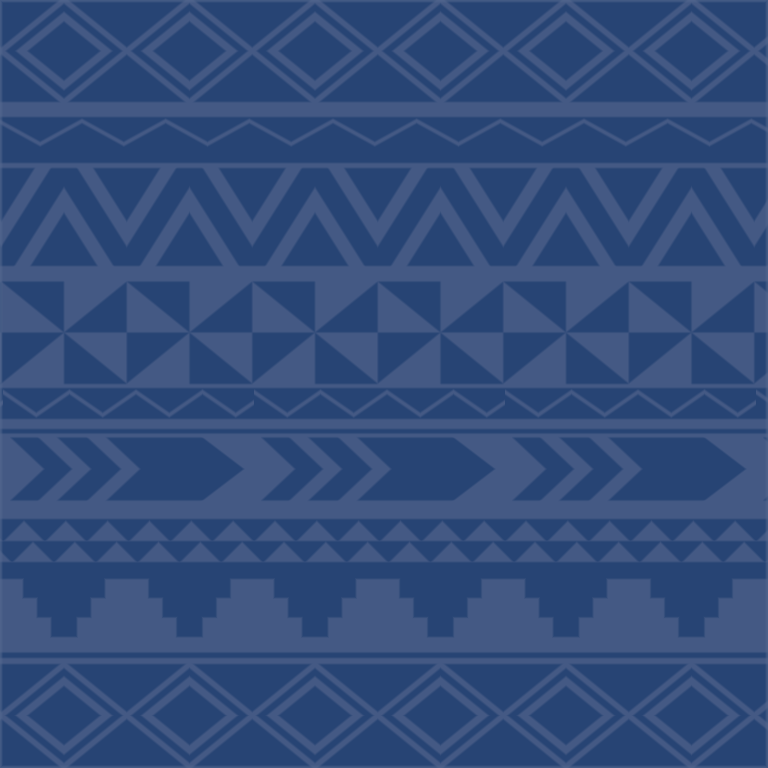
Reproduce this pattern procedurally as a WebGL 2 fragment shader.

```glsl
#version 300 es
precision highp float;
// Woven geometric stripes in two blues: diamonds, zigzags, chevrons, pinwheels,
// arrows, small triangles and stairs. Each motif is a periodic distance function
// that is laid into its own horizontal band.
uniform vec2 u_resolution;
out vec4 fragColor;

const float GRID = 768.0;            // design units across the canvas
const float TILE = 251.0;            // width of one arrow repeat
const float HALF_TILE = TILE * 0.5;  // width of one diamond repeat
const vec3 NAVY = vec3(0.153, 0.267, 0.455);
const vec3 SLATE = vec3(0.268, 0.350, 0.518);
const vec3 RIM = vec3(0.33, 0.41, 0.56);

// Coverage of a shape from its signed distance.
float fill(float d, float soft) { return 1.0 - smoothstep(-soft, soft, d); }

float band(float y, float top, float bottom, float soft) {
  return fill(max(top - y, y - bottom), soft);
}

// Signed offset from the nearest repeat centre.
float repeatX(float x, float center, float period) {
  return mod(x - center + period * 0.5, period) - period * 0.5;
}

// Lattice of crossing lines with a smaller outlined diamond in each cell.
float diamonds(float dx, float dy, float soft) {
  float d = (abs(dx) / 62.75 + abs(dy) / 51.0 - 1.0) * 39.6;
  return max(fill(abs(d) - 2.8, soft), fill(abs(d + 12.9) - 3.7, soft));
}

// Thin zigzag; dx is the offset from a peak.
float zigzag(float dx, float y, float peak, float drop, float period, float soft) {
  float slope = 2.0 * drop / period;
  float d = abs(y - peak - abs(dx) * slope) / sqrt(1.0 + slope * slope);
  return fill(d - 1.9, soft);
}

// Thick chevron leg; rise is the height above the open end.
float chevron(float dx, float rise, float soft) {
  float d = abs(abs(dx) + 0.63 * rise - 41.5) - 8.0;
  return fill(d * 0.85, soft);
}

// Four half-filled cells turning around a shared corner.
float pinwheel(float dx, float dy, float soft) {
  float diagonal = (abs(dx) / 62.75 - abs(dy) / 51.0) * 39.6;
  float side = sign(dx) * min(abs(dx), 62.75 - abs(dx));
  float right = fill(-side, soft);
  float low = fill(-dy, soft);
  float turn = mix(1.0 - low, low, right);
  return mix(fill(diagonal, soft), fill(-diagonal, soft), turn);
}

// Two dark chevrons followed by a long notched arrow.
float arrows(float x, float dy, float soft) {
  float point = 1.0 - abs(dy) / 32.0;
  float u = mod(x - 10.0, TILE);
  float s = u - 34.0 * point;
  float d = max(96.0 - s, u - 192.0 - 42.0 * point);
  d = min(d, abs(s - 14.0) - 14.0);
  d = min(d, abs(s - 62.0) - 15.0);
  return fill(-d * 0.69, soft);
}

float triangle(float dx, float depth, float soft) {
  return fill((abs(dx) - depth) * 0.707, soft);
}

// Dark stepped notches, narrowing downwards.
float stairs(float dx, float y, float soft) {
  float d = y - 579.0;
  for (int i = 0; i < 3; i++) {
    float k = float(i);
    d = min(d, max(abs(dx) - 41.0 + 14.0 * k, y - 598.0 - 19.5 * k));
  }
  return fill(-d, soft);
}

void main() {
  vec2 uv = gl_FragCoord.xy / u_resolution;
  float x = uv.x * GRID;
  float y = (1.0 - uv.y) * GRID;  // measured downwards
  float soft = max(1.5, 0.8 * GRID / min(u_resolution.x, u_resolution.y));
  float dx = repeatX(x, 64.0, HALF_TILE);
  float gapX = repeatX(x, 64.0 + HALF_TILE * 0.5, HALF_TILE);

  // Bands from top to bottom over a light ground.
  float light = 1.0;
  light = mix(light, diamonds(dx, y - 51.0, soft), band(y, -9.0, 102.0, soft));
  float wave = zigzag(repeatX(x, 82.0, TILE / 3.0), y, 121.0, 23.0, TILE / 3.0, soft);
  light = mix(light, wave, band(y, 117.0, 163.0, soft));
  float peaks = max(chevron(dx, 266.0 - y, soft), chevron(gapX, y - 168.0, soft));
  light = mix(light, peaks, band(y, 168.0, 266.0, soft));
  light = mix(light, pinwheel(dx, y - 332.5, soft), band(y, 281.5, 384.0, soft));
  float cut = mod(x - 3.0, TILE);  // zigzag restarts at each tile
  float smallWave = zigzag(repeatX(cut, 0.0, 66.5), y, 392.0, 23.0, 66.5, soft);
  light = mix(light, smallWave, band(y, 388.0, 419.0, soft));
  light = mix(light, 0.0, band(y, 429.0, 433.5, soft));
  light = mix(light, arrows(x, y - 469.0, soft), band(y, 437.5, 500.5, soft));
  float upper = triangle(repeatX(x, 24.0, TILE / 6.0), y - 521.0, soft);
  float lower = triangle(repeatX(x, 33.0, TILE / 6.0), y - 542.0, soft);
  light = mix(light, upper, band(y, 519.0, 541.0, soft));
  light = mix(light, lower, band(y, 541.0, 562.0, soft));
  light = mix(light, stairs(dx, y, soft), band(y, 562.0, 640.0, soft));
  light = mix(light, 0.0, band(y, 652.5, 658.0, soft));
  light = mix(light, diamonds(dx, y - 715.5, soft), band(y, 664.0, 777.0, soft));

  // Pale rim along the canvas edge.
  float edge = min(min(x, GRID - x), min(y, GRID - y));
  vec3 color = mix(NAVY, SLATE, light);
  color = mix(color, RIM, 0.6 * fill(edge - 2.0, soft));
  fragColor = vec4(color, 1.0);
}
```
